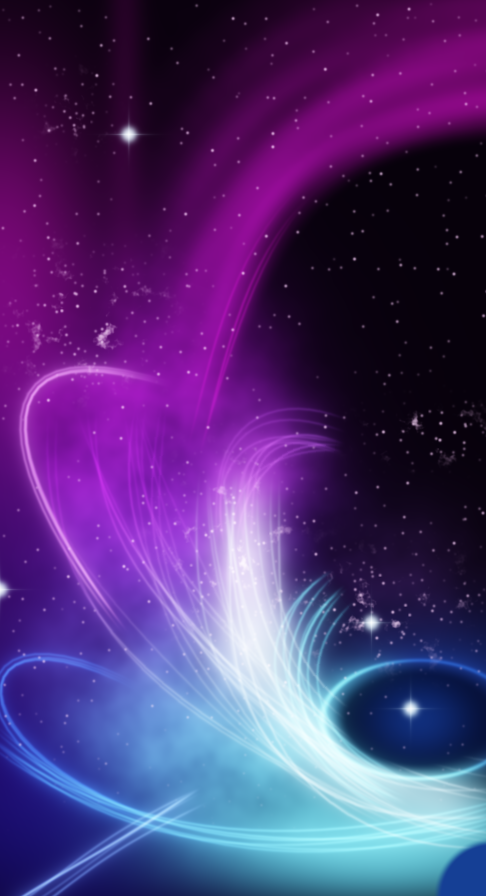
Reproduce this background procedurally as a WebGL 2 fragment shader.

```glsl
#version 300 es
precision highp float;
uniform vec2 u_resolution;
out vec4 fragColor;

const vec3 ROSE = vec3(.78, .03, .7);
const vec3 VIOLET = vec3(.6, .08, .95);
const vec3 BLUE = vec3(.1, .32, 1);
const vec3 CYAN = vec3(.38, 1.15, 1.35);
const vec3 ICE = vec3(.85, 1, 1.1);

float hash(vec2 p) {
  p = fract(p * vec2(.1031, .1137) + .17);
  p += dot(p, p.yx + 33.3);
  return fract((p.x + p.y) * p.x * 7.31);
}

float gradientNoise(vec2 p) {
  vec2 cell = floor(p), f = p - cell, w = f * f * (3. - 2. * f);
  vec4 n;
  for (int k = 0; k < 4; k++) {
    vec2 corner = vec2(k & 1, k >> 1);
    float a = 6.283 * hash(cell + corner);
    n[k] = dot(vec2(cos(a), sin(a)), f - corner);
  }
  n.xy = mix(n.xz, n.yw, w.x);
  return mix(n.x, n.y, w.y);
}

float fbm(vec2 p) {
  float sum = 0.;
  for (float amp = .6; amp > .09; amp *= .55) {
    sum += amp * gradientNoise(p);
    p = mat2(1.6, 1.2, -1.2, 1.6) * p;
  }
  return sum;
}

// Soft spot: centre, then radii
float glow(vec2 p, float x, float y, float rx, float ry) {
  vec2 q = (p - vec2(x, y)) / vec2(rx, ry);
  return exp(-dot(q, q));
}

// Cubic Bezier space: x runs along it, y is distance, positive to the right
vec2 curve(vec2 p, vec4 ab, vec4 cd) {
  vec2 a = ab.xy, best = vec2(0, 9);
  for (float i = 1.; i < 25.; i++) {
    float t = i / 24., s = 1. - t;
    vec2 b = s * s * (s * ab.xy + 3. * t * ab.zw) + t * t * (3. * s * cd.xy + t * cd.zw);
    vec2 v = p - a, e = b - a;
    float h = clamp(dot(v, e) / dot(e, e), 0., 1.), d = length(v - e * h);
    if (d < abs(best.y)) best = vec2((i - 1. + h) / 24., v.x * e.y < v.y * e.x ? -d : d);
    a = b;
  }
  return best;
}

float endFade(float t) { return smoothstep(0., .15, t) * smoothstep(1., .85, t); }

// Fine threads wandering around a curve
float threads(vec2 q, float spread, float count) {
  float sum = 0.;
  for (float i = 0.; i < count; i++) {
    float r = hash(vec2(i * 7., count * 13.));
    float d = abs(q.y - spread * (2. * r - 1. + .35 * sin(5. * q.x + 40. * r)));
    sum += (.3 + .7 * fract(r * 17.)) * (exp(-d * d / 3e-6) + .3 * exp(-d / .007));
  }
  return sum * endFade(q.x);
}

float stars(vec2 p, float scale, float density) {
  vec2 g = p * scale, cell = floor(g);
  vec2 spot = .2 + .6 * vec2(hash(cell + 41.), hash(cell + 83.));
  float d = length(g - cell - spot) / scale;
  return step(hash(cell + scale), density) * (.2 + .8 * hash(cell + 19.)) * exp(-d * d / 2.5e-6);
}

float flare(vec2 p, float x, float y) {
  vec2 q = abs(p - vec2(x, y)) * 40.;
  return 2. * exp(-14. * dot(q, q)) + exp(-3. * q.x - 22. * q.y) + exp(-3. * q.y - 22. * q.x);
}

void main() {
  vec2 p = gl_FragCoord.xy / u_resolution * vec2(.543, 1);
  float cloud = 1. + fbm(p * 9.);
  vec3 col = vec3(.025, .004, .04);

  // Dim washes and the rose veil
  col += ROSE * (.65 * glow(p, 0., .7, .1, .2) + .14 * glow(p, .14, .92, .02, .3));
  col += vec3(.15, .02, .34) * glow(p, 0., .38, .25, .26);
  col += vec3(.03, .03, .38) * glow(p, .06, .1, .22, .16);
  col += vec3(.1, .05, .17) * glow(p, .44, .36, .1, .07) * cloud;
  vec2 veil = curve(p, vec4(.56, .863, .326, .85), vec4(.273, .713, .215, .49));
  float depth = veil.y / mix(.16, .07, veil.x);
  float folds = .85 + .6 * gradientNoise(veil.yx * vec2(28, 3));
  col += mix(ROSE, VIOLET, .4 * veil.x) * folds * smoothstep(-.025, .035, veil.y)
    * exp(-depth * depth) * smoothstep(1., .65, veil.x);
  col += ROSE * .35 * threads(veil, .012, 3.) * smoothstep(.4, .75, veil.x);

  // Violet body, bounded by the bright loop on its left
  vec2 loop = curve(p, vec4(.195, .57, -.052, .648), vec4(.013, .453, .143, .29));
  vec3 body = vec3(.67, .06, .85) * glow(p, .15, .54, .13, .13)
    + vec3(.38, .14, .9) * glow(p, .18, .38, .13, .12)
    + vec3(.35, .08, .5) * glow(p, .29, .48, .06, .06);
  col += body * (1. - .6 * smoothstep(-.012, .008, loop.y) * endFade(loop.x)) * cloud;
  col += vec3(.6, .32, .7) * threads(loop, .004, 3.);

  // Blue and cyan light pool
  col += vec3(.25, .5, 1) * glow(p, .21, .22, .12, .1) * cloud;
  col += CYAN * (.9 * cloud * glow(p, .3, .16, .12, .075) + 1.3 * glow(p, .43, .06, .18, .055));
  col += BLUE * .4 * glow(p, .5, .24, .13, .07);
  col += vec3(.75, .55, .95) * glow(p, .27, .36, .035, .09) * cloud;
  col += ICE * glow(p, .28, .28, .045, .05);

  // Main sweep and fan
  vec2 sweep = curve(p, vec4(.276, .48, .267, .22), vec4(.34, .1, .58, .1));
  col += ICE * (.8 * exp(-sweep.y * sweep.y / 7e-4) * endFade(sweep.x) + .4 * threads(sweep, .045, 12.));
  vec2 fan = curve(p, vec4(.1, .55, .117, .35), vec4(.22, .19, .46, .08));
  col += .42 * mix(VIOLET, ICE, smoothstep(.15, .65, fan.x)) * threads(fan, .08 - .05 * fan.x, 14.);

  // Dark hollow with a glowing rim and crest
  vec2 q = p - vec2(.468, .197);
  float rim = (length(q / vec2(.108, .066)) - 1.) * .075;
  col = mix(vec3(.01, .02, .1) + BLUE * .5 * glow(q, 0., 0., .06, .045), col, smoothstep(-.02, .004, rim));
  col += mix(BLUE * .5, CYAN, smoothstep(.07, -.06, q.x + q.y))
    * (exp(-rim * rim / 6e-6) + .6 * exp(-abs(rim) / .01));
  vec2 crest = curve(p, vec4(.385, .35, .29, .284), vec4(.335, .16, .46, .11));
  col += CYAN * .4 * threads(crest, .022, 8.);

  // Lower ring, tail, beam and corner
  vec2 ring = curve(p, vec4(.16, .23, -.05, .345), vec4(-.07, .154, .2, .075));
  vec2 tail = curve(p, vec4(-.02, .19, .13, .05), vec4(.36, .03, .58, .1));
  vec2 beam = curve(p, vec4(0, -.03, .08, .025), vec4(.14, .065, .23, .115));
  col += BLUE * .7 * threads(ring, .005, 3.) + mix(BLUE, CYAN, tail.x) * .6 * threads(tail, .014, 6.);
  col += vec3(.2, .3, .6) * threads(beam, .009, 5.);
  col = mix(BLUE * .8, col, smoothstep(.056, .066, length(p - vec2(.55, 0))));

  // Violet plume
  vec2 plume = curve(p, vec4(.25, .38, .24, .49), vec4(.29, .54, .39, .515));
  col += vec3(.25, .1, .38) * threads(plume, .025, 9.);

  // Dust, stars and flares
  float dust = glow(p, .48, .515, .05, .025) + glow(p, .42, .32, .08, .04)
    + glow(p, .1, .645, .06, .05) + glow(p, .26, .38, .05, .07) + .6 * glow(p, .085, .875, .025, .03);
  float grain = smoothstep(.08, .5, fbm(p * 38.));
  float sky = smoothstep(.05, .3, p.y) * (stars(p, 32., .3) + .5 * stars(p, 61., .2));
  col += ICE.zxz * (sky + dust * (1.8 * grain * grain + 1.5 * stars(p, 90., .35)));
  col += ICE * (flare(p, .144, .85) + flare(p, .459, .209) + flare(p, 0., .342) + flare(p, .415, .305));

  fragColor = vec4(1. - exp(-1.1 * col), 1);
}
```
